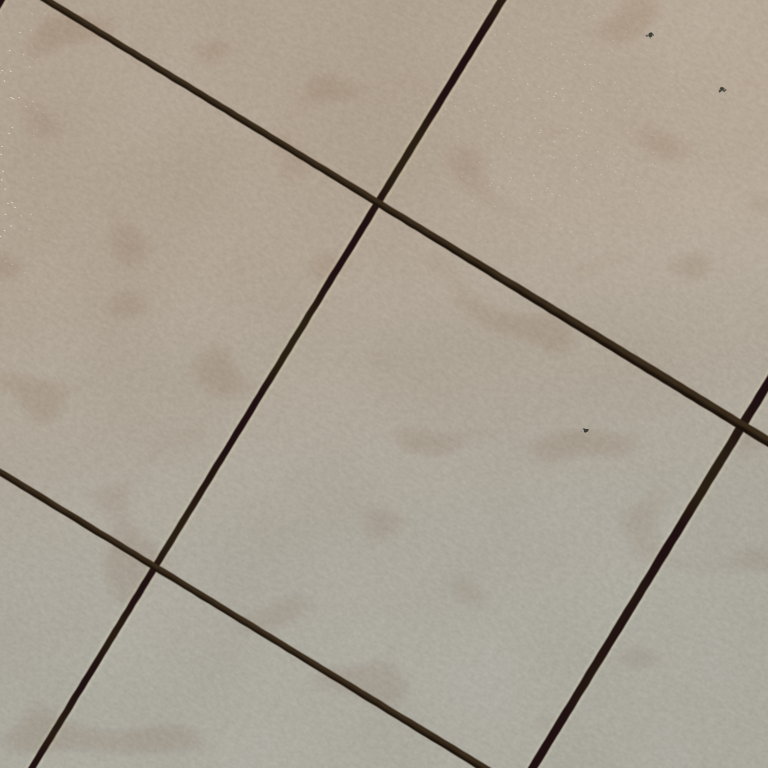
Reproduce this texture procedurally as a WebGL 1 fragment shader.

```glsl
precision highp float;
// Sunlit beige floor tiles on a slanted square grid, with narrow dark joints, fine grain and specks.
uniform vec2 u_resolution;

float hash(vec2 p) {
  p = fract(p * vec2(0.1031, 0.1137));
  p += dot(p, p.yx + 33.33);
  return fract((p.x + p.y) * p.x * 17.0);
}

vec2 gradient(vec2 cell) {
  float angle = 6.2832 * hash(cell + 40.0);
  return vec2(cos(angle), sin(angle));
}

// Gradient noise, roughly -0.7 to 0.7
float noise(vec2 p) {
  vec2 i = floor(p), f = fract(p);
  vec2 w = f * f * f * (f * (f * 6.0 - 15.0) + 10.0);
  vec2 e = vec2(1.0, 0.0);
  float low = mix(dot(gradient(i), f), dot(gradient(i + e), f - e), w.x);
  float high = mix(dot(gradient(i + e.yx), f - e.yx), dot(gradient(i + 1.0), f - 1.0), w.x);
  return mix(low, high, w.y);
}

float fbm(vec2 p) {
  float sum = 0.0, gain = 0.5;
  for (int i = 0; i < 4; i++) {
    sum += gain * noise(p);
    p = mat2(0.8, 0.6, -0.6, 0.8) * p * 2.03 + 7.3;
    gain *= 0.5;
  }
  return sum;
}

// Bright glints, one candidate per small cell
float glints(vec2 p) {
  vec2 g = p * 120.0, id = floor(g);
  vec2 center = 0.3 + 0.4 * vec2(hash(id + 3.0), hash(id + 71.0));
  vec2 d = (fract(g) - center) * vec2(0.7, 1.2);
  return step(0.955, hash(id + 19.0)) * smoothstep(0.3, 0.05, length(d));
}

vec3 tileColor(vec2 p, vec2 grid, vec2 tile) {
  // Warm light above, cooler grey below
  vec3 color = mix(vec3(0.675, 0.665, 0.625), vec3(0.695, 0.640, 0.575),
                   smoothstep(0.1, 0.85, p.y + 0.12 * (0.5 - p.x)));
  color += 0.025 * smoothstep(0.5, 1.0, p.x) * smoothstep(0.4, 0.9, p.y);
  color += 0.012 * (hash(tile + 11.0) - 0.5);

  // Cloudy stains and short streaky grain
  color += vec3(0.035, 0.04, 0.045) * fbm(p * 5.0 + 2.0);
  color -= vec3(0.03, 0.045, 0.05) * smoothstep(0.2, 0.5, noise(p * vec2(9.0, 13.0) + 5.0));
  float grain = noise(grid * vec2(55.0, 90.0)) + 0.8 * noise(grid * vec2(110.0, 160.0) + 31.0);
  color += 0.024 * grain + 0.012 * noise(p * 230.0);

  // Glints where the sun grazes the left edge and the upper right
  float sunlit = smoothstep(0.09, 0.0, p.x) * smoothstep(0.6, 0.7, p.y)
               + 0.6 * smoothstep(0.3, 0.0, length(p - vec2(0.72, 0.84)));
  return color + 0.2 * sunlit * glints(grid);
}

void main() {
  vec2 p = gl_FragCoord.xy / u_resolution;
  float pixel = 1.0 / min(u_resolution.x, u_resolution.y);

  // Tile axes: x runs down to the right, y runs down to the left
  vec2 q = p - vec2(0.492, 0.736);
  vec2 grid = vec2(dot(q, vec2(0.853, -0.522)), dot(q, vec2(-0.522, -0.853))) / 0.556;
  vec2 offset = (fract(grid + 0.5) - 0.5) * 0.556;
  offset += 0.0006 * vec2(noise(p * 60.0), noise(p * 60.0 + 9.0));
  vec3 color = tileColor(p, grid, floor(grid));

  // Dark specks
  for (int i = 0; i < 3; i++) {
    float n = float(i);
    vec2 d = p - vec2(0.846, 0.954) - vec2(0.23, 0.1155) * n + vec2(0.136, 0.1865) * n * n;
    float r = length(d * vec2(0.9, 1.2)) + 0.004 * noise(p * 260.0 + n);
    float speck = 1.0 - smoothstep(0.002, 0.0055 - 0.0006 * n, r);
    color = mix(color, vec3(0.16, 0.17, 0.15), 0.85 * speck);
  }

  // Joints widen towards the right
  vec2 halfWidth = vec2(0.0042, 0.0043) + vec2(0.0015, 0.0018) * smoothstep(0.35, 0.9, p.x);
  float soft = max(0.0016, pixel);
  vec2 joint = 1.0 - smoothstep(halfWidth - soft, halfWidth + soft, abs(offset));

  // Faint pale rim beside the steep joints
  float rim = smoothstep(0.003, 0.0, abs(abs(offset.x) - halfWidth.x - 0.0025));
  color += vec3(0.035, 0.04, 0.015) * rim;

  // Purplish steep joints, brown shallow joints shaded across their width
  vec3 steep = mix(vec3(0.12, 0.06, 0.065), vec3(0.16, 0.12, 0.07),
                   smoothstep(-0.2, 0.3, noise(grid * 4.0)));
  vec3 shallow = mix(vec3(0.22, 0.17, 0.11), vec3(0.10, 0.07, 0.04),
                     smoothstep(-0.002, 0.004, offset.y));
  color = mix(color, steep, joint.x);
  color = mix(color, shallow + 0.02 * noise(p * 45.0), joint.y);

  gl_FragColor = vec4(clamp(color, 0.0, 1.0), 1.0);
}
```
